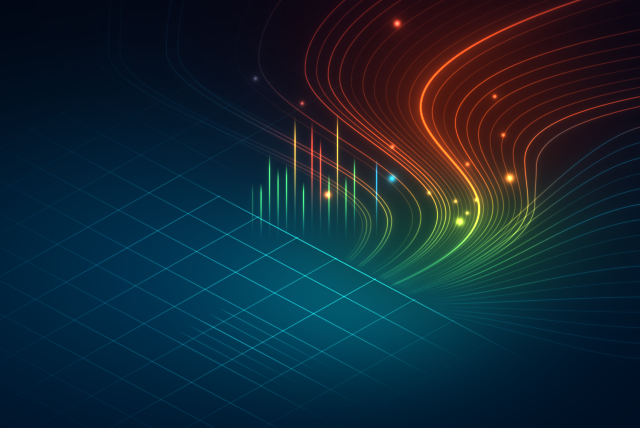
Write a WebGL 1 fragment shader that draws this background.

```glsl
precision highp float;
// Glowing S-shaped light strands flowing into a teal perspective grid with thin light bars.
uniform vec2 u_resolution;

float hash(float n) { return fract(sin(n * 91.345 + 4.1) * 4375.85); }

// Soft elliptical blob of light
float haze(vec2 p, vec2 center, vec2 falloff) {
  vec2 d = p - center;
  return exp(-dot(falloff * d, d));
}

// Gaussian stroke that never gets thinner than a pixel
float stroke(float d, float width) {
  float w = max(width, 0.6 / u_resolution.y);
  return exp(-d * d / (w * w));
}

// Horizontal position of a strand at height y; s is its leftmost bend
float strandX(float y, float s) {
  float r = s - 0.986;
  float leftY = 0.883 - 0.333 * (s - 0.352) * (s - 0.352);
  float rightY = 0.512 + 0.05 * r;
  float rightX = 1.123 + 0.36 * r + 0.45 * max(r, 0.0) * max(r, 0.0);
  float up = max(y - leftY, 0.0);
  float down = max(rightY - y, 0.0);
  float flare = max(3.6 + 8.5 * (s - 0.715), 0.3) + 200.0 * smoothstep(1.0, 1.2, s) * up * up;
  return mix(rightX, s, smoothstep(rightY, leftY, y)) + flare * up * up - 6.4 * down * down;
}

// Red and orange on top, through yellow and green, to teal and blue
vec3 strandColor(vec2 p) {
  vec3 c = mix(vec3(0.6, 0.10, 0.11), vec3(1.0, 0.36, 0.07), haze(p, vec2(1.12, 0.68), vec2(6.0)));
  c = mix(vec3(0.72, 0.66, 0.12), c, smoothstep(0.47, 0.62, p.y));
  c = mix(vec3(0.22, 0.6, 0.25), c, smoothstep(0.36, 0.52, p.y));
  c = mix(vec3(0.0, 0.42, 0.48), c, smoothstep(0.28, 0.36, p.y));
  c = mix(vec3(0.06, 0.34, 0.46), c, smoothstep(0.5, 0.74, p.x));
  float lowerRight = smoothstep(1.2, 1.36, p.x) * (1.0 - smoothstep(0.66, 0.74, p.y));
  return mix(c, vec3(0.02, 0.36, 0.44), lowerRight);
}

vec3 background(vec2 p) {
  vec3 c = mix(vec3(0.0, 0.05, 0.125), vec3(0.005, 0.02, 0.07), smoothstep(0.3, 1.0, p.y));
  c += vec3(0.0, 0.145, 0.19) * haze(p, vec2(0.5, 0.39), vec2(2.0, 6.5));
  c += vec3(0.0, 0.22, 0.2) * haze(p, vec2(0.87, 0.32), vec2(9.0, 24.0));
  c = mix(c, vec3(0.08, 0.015, 0.07), 0.8 * haze(p, vec2(1.0, 0.95), vec2(5.0, 9.0)));
  c = mix(c, vec3(0.3, 0.08, 0.05), 0.85 * haze(p, vec2(1.08, 0.73), vec2(12.0, 15.0)));
  return mix(c, vec3(0.05, 0.24, 0.17), 0.7 * haze(p, vec2(1.08, 0.45), vec2(12.0, 50.0)));
}

vec3 grid(vec2 p) {
  vec2 g = vec2(1.0 - p.y - 0.53 * p.x, 1.0 - p.y + 0.56 * p.x);
  vec2 period = vec2(0.078, 0.0996);
  vec2 cell = (g - vec2(0.1875, 0.746)) / period;
  vec2 d = abs(fract(cell + 0.5) - 0.5) * period * 0.88;
  vec2 id = floor(cell + 0.5);
  float lines = stroke(d.x, 0.0013) * (0.4 + 0.6 * hash(id.x))
              + stroke(d.y, 0.0013) * (0.4 + 0.6 * hash(id.y + 7.0));
  lines *= max(smoothstep(0.182, 0.185, g.x), 0.6 - 0.6 * smoothstep(0.6, 0.75, g.y));
  // Finer parallel lines in the lower part
  float fine = abs(fract(cell.x * 3.0 + 0.5) - 0.5) * 0.023;
  lines += 0.5 * stroke(fine, 0.0012) * smoothstep(0.43, 0.45, g.x) * (1.0 - smoothstep(0.55, 0.6, g.x))
         * smoothstep(1.0, 1.04, g.y) * (1.0 - smoothstep(1.1, 1.35, g.y));
  lines *= 1.0 - smoothstep(1.2, 1.5, g.y);
  float light = haze(p, vec2(0.74, 0.36), vec2(3.4, 9.0));
  // Bright front edge
  float edge = stroke((g.x - 0.1875) * 0.88, 0.0015) * smoothstep(0.45, 0.65, p.x) * (1.0 - smoothstep(0.85, 1.3, p.x));
  return mix(vec3(0.03, 0.32, 0.42), vec3(0.12, 0.66, 0.58), light) * (lines * light * 0.68 + edge * 0.4);
}

vec3 strands(vec2 p) {
  float sum = 0.0;
  float ending = smoothstep(0.34, 0.5, p.y);
  for (int i = 0; i < 39; i++) {
    float n = float(i);
    float s = 0.715 + (n - 18.0) * 0.0271;
    float x = strandX(p.y, s);
    float slope = (strandX(p.y + 0.002, s) - strandX(p.y - 0.002, s)) / 0.004;
    float d = abs(p.x - x) / sqrt(1.0 + slope * slope);
    float main = 1.0 - step(0.5, abs(n - 28.0));
    float power = max(0.12 + 0.6 * hash(n) * hash(n), 0.75 * (1.0 - step(0.5, abs(n - 18.0))));
    power *= mix(0.22, 1.0, ending) * mix(step(0.5, hash(n + 80.0)), 1.0, step(17.5, n));
    power += main * mix(0.3, 0.65, ending);
    sum += power * (stroke(d, 0.0015 + 0.0007 * main) + 0.17 * exp(-d * 110.0));
    sum += main * 0.2 * ending * exp(-d * 30.0);
  }
  sum *= smoothstep(-0.19, -0.165, p.y + 0.53 * p.x - 1.0);
  sum *= 0.35 + 0.65 * smoothstep(0.5, 0.75, p.x);
  sum *= 0.6 + 0.5 * haze(p, vec2(1.08, 0.6), vec2(6.0));
  sum *= 1.0 - 0.4 * smoothstep(0.78, 1.0, p.y);
  // Fan of shallow waves sweeping to the right
  for (int i = 0; i < 16; i++) {
    float t = float(i) / 15.0;
    float rise = smoothstep(0.94, 1.55, p.x);
    float y = mix(0.27 + 0.07 * t, mix(0.16, 0.71, t), rise);
    float slope = (0.55 * t - 0.13) * 2.2 * rise * (1.0 - rise) * 4.0;
    float d = abs(p.y - y) / sqrt(1.0 + slope * slope);
    sum += (0.1 + 0.5 * t * hash(float(i) + 50.0)) * (stroke(d, 0.0015) + 0.15 * exp(-d * 90.0))
         * smoothstep(0.97, 1.15, p.x);
  }
  return strandColor(p) * sum;
}

vec3 bars(vec2 p) {
  vec3 c = vec3(0.0);
  for (int i = 0; i < 14; i++) {
    float n = float(i);
    float last = step(12.5, n);
    float wave = cos(3.1416 * (n - 2.2) / 2.6);
    float tall = wave * wave * max(1.0 - pow(abs(n - 7.5) / 7.0, 2.0), 0.0);
    float top = 0.575 + 0.19 * tall;
    float h = (p.y - 0.43) / (top - 0.43);
    vec3 tint = mix(vec3(0.25, 0.75, 0.3), vec3(1.0, 0.75, 0.2), smoothstep(0.3, 0.8, tall));
    tint = mix(tint, vec3(1.0, 0.25, 0.12), 1.0 - step(0.6, abs(n - 7.5)));
    tint = mix(tint, vec3(0.1, 0.6, 0.8), last);
    tint = mix(vec3(0.05, 0.45, 0.4), tint, smoothstep(0.1, 0.6, h));
    float d = abs(p.x - 0.592 - 0.0199 * n - 0.032 * last);
    float fade = smoothstep(0.0, 0.8, h) * (1.0 - smoothstep(0.8, 1.0, h)) * (0.3 + 0.7 * step(0.5, n));
    c += tint * fade * (stroke(d, 0.0017) + 0.14 * exp(-d * 180.0));
  }
  return c;
}

vec3 spark(vec2 p, vec2 center, vec3 tint, float size) {
  float d = length(p - center) / size;
  return tint * (exp(-d * d) + 0.35 * exp(-d * 0.6)) + 0.4 * tint.r * exp(-d * d * 3.0);
}

void main() {
  vec2 p = gl_FragCoord.xy / u_resolution.y;
  p.x *= 1.5 * u_resolution.y / u_resolution.x;
  vec3 color = background(p) + grid(p) + strands(p) + bars(p);
  // Main lights
  color += spark(p, vec2(1.195, 0.584), vec3(1.0, 0.5, 0.08), 0.010);
  color += spark(p, vec2(1.078, 0.482), vec3(0.75, 0.8, 0.1), 0.009);
  color += spark(p, vec2(0.768, 0.545), vec3(1.0, 0.36, 0.05), 0.008);
  color += spark(p, vec2(0.919, 0.583), vec3(0.05, 0.65, 0.8), 0.008);
  color += spark(p, vec2(0.931, 0.945), vec3(0.9, 0.25, 0.1), 0.008);
  // Small lights scattered along the strands
  for (int i = 0; i < 10; i++) {
    float n = float(i);
    float y = 0.5 + 0.33 * hash(n + 20.0);
    vec2 center = vec2(strandX(y, 0.58 + 0.066 * n), y);
    color += 0.7 * spark(p, center, strandColor(center), 0.005);
  }
  gl_FragColor = vec4(min(color, 1.0), 1.0);
}
```
